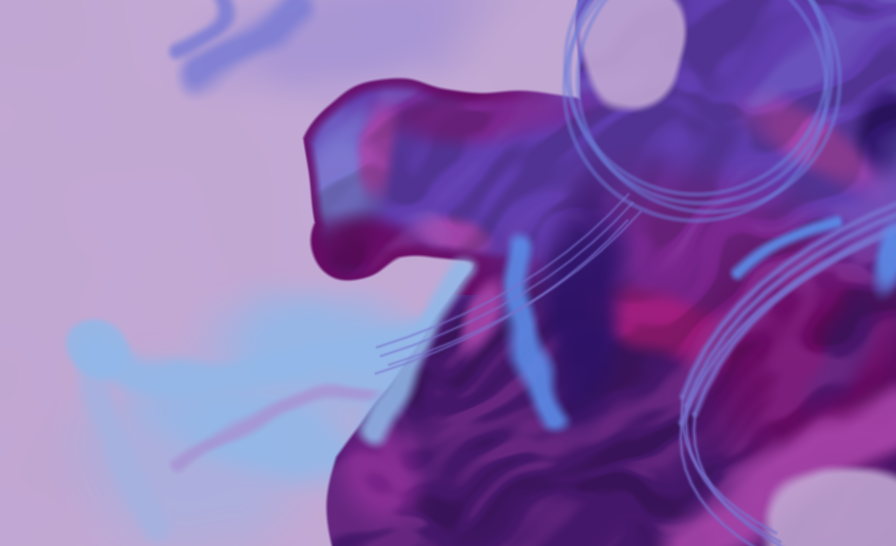
A WebGL 2 fragment shader for this background:

```glsl
#version 300 es
precision highp float;
uniform vec2 u_resolution;
out vec4 outColor;

const vec3 LILAC = vec3(0.76, 0.66, 0.83);
const vec3 HAZE = vec3(0.65, 0.58, 0.83);
const vec3 SKY = vec3(0.57, 0.72, 0.91);
const vec3 AZURE = vec3(0.36, 0.56, 0.92);
const vec3 PERIWINKLE = vec3(0.49, 0.49, 0.83);
const vec3 VIOLET = vec3(0.38, 0.24, 0.69);
const vec3 NAVY = vec3(0.17, 0.07, 0.4);
const vec3 PLUM = vec3(0.27, 0.09, 0.42);
const vec3 MAGENTA = vec3(0.49, 0.14, 0.55);
const vec3 ORCHID = vec3(0.66, 0.27, 0.67);
const vec3 ROSE = vec3(0.65, 0.11, 0.49);
const vec3 WINE = vec3(0.41, 0.03, 0.38);
const float OPACITY = 0.88;
const float EDGE = 0.004;
const float WARP = 0.045;
const float FOLD = 0.55;
const vec2 RING_CENTRE = vec2(1.285, 0.86);
const float RING_RADIUS = 0.24;

vec3 col;  // paint so far
vec2 q;    // warped position

float hash(vec2 p) { return fract(sin(dot(p, vec2(127.1, 311.7))) * 43758.5453); }

float noise(vec2 p) {
  vec2 i = floor(p), f = fract(p);
  f = f * f * (3.0 - 2.0 * f);
  return mix(mix(hash(i), hash(i + vec2(1, 0)), f.x),
             mix(hash(i + vec2(0, 1)), hash(i + 1.0), f.x), f.y);
}

float fbm(vec2 p) { return 0.6 * noise(p) + 0.4 * noise(p * 2.1 + 7.0); }

vec2 turn(vec2 p, float a) { return mat2(cos(a), -sin(a), sin(a), cos(a)) * p; }

float cover(float d, float soft) { return 1.0 - smoothstep(-soft, soft, d); }

float smin(float a, float b, float k) {
  float h = max(k - abs(a - b), 0.0) / k;
  return min(a, b) - h * h * k * 0.25;
}

// Capsule with radii ra and rb
float capsule(vec2 p, vec2 a, vec2 b, float ra, float rb) {
  float h = clamp(dot(p - a, b - a) / dot(b - a, b - a), 0.0, 1.0);
  return length(p - mix(a, b, h)) - mix(ra, rb, h);
}

// Tilted oval of paint
void oval(vec2 c, vec2 r, float tilt, float soft, vec3 paint) {
  col = mix(col, paint, OPACITY * cover(length(turn(q - c, tilt) / r) - 1.0, soft));
}
void dab(vec2 c, vec2 r, float tilt, vec3 paint) { oval(c, r, tilt, 0.5, paint); }

// Brush stroke along a quadratic Bezier
void stroke(vec2 a, vec2 b, vec2 c, float w, vec3 paint) {
  float d = 9.0;
  vec2 last = a;
  for (int i = 1; i <= 10; i++) {
    float t = float(i) / 10.0;
    vec2 next = mix(mix(a, b, t), mix(b, c, t), t);
    d = min(d, capsule(q, last, next, w, w));
    last = next;
  }
  col = mix(col, paint, OPACITY * cover(d, 0.5 * w + EDGE));
}

void main() {
  vec2 p = gl_FragCoord.xy / u_resolution.y;
  q = p + WARP * (vec2(fbm(p * 7.0), fbm(p * 7.0 + 31.0)) - 0.5);

  // Pale ground and upper wisp
  col = LILAC + 0.02 * (fbm(p * 3.0) - 0.5);
  dab(vec2(0.64, 0.94), vec2(0.25, 0.1), 0.2, HAZE);
  stroke(vec2(0.36, 0.86), vec2(0.45, 0.88), vec2(0.54, 1), 0.03, PERIWINKLE);
  stroke(vec2(0.32, 0.9), vec2(0.43, 0.93), vec2(0.4, 1), 0.014, PERIWINKLE);

  // Blue smoke
  dab(vec2(0.36, 0.17), vec2(0.2, 0.16), 0.0, mix(LILAC, SKY, 0.5));
  stroke(vec2(0.16, 0.34), vec2(0.19, 0.2), vec2(0.29, 0.04), 0.025, mix(LILAC, SKY, 0.6));
  dab(vec2(0.6, 0.35), vec2(0.2, 0.1), -0.25, SKY);
  stroke(vec2(0.18, 0.36), vec2(0.34, 0.24), vec2(0.85, 0.41), 0.03, SKY);
  oval(vec2(0.18, 0.365), vec2(0.06, 0.048), 0.0, 0.2, SKY);
  dab(vec2(0.5, 0.2), vec2(0.22, 0.075), -0.3, SKY);
  stroke(vec2(0.33, 0.15), vec2(0.42, 0.25), vec2(0.72, 0.28), 0.012, HAZE);
  vec3 ground = col;

  // Silhouette
  vec2 s = mix(p, q, 0.45);
  float head = capsule(s, vec2(0.7, 0.68), vec2(0.645, 0.565), 0.165, 0.08);
  head = smin(head, capsule(s, vec2(0.76, 0.69), vec2(1.16, 0.65), 0.16, 0.16), 0.04);
  float mass = smin(head, capsule(s, vec2(1.03, 0.46), vec2(0.87, 0.06), 0.17, 0.27), 0.02);
  mass = min(mass, 1.06 - s.x);

  // Paint inside the silhouette
  col = mix(PLUM, VIOLET, smoothstep(0.38, 0.62, q.y));
  dab(vec2(1.33, 0.51), vec2(0.25, 0.14), -0.4, MAGENTA);
  dab(vec2(1.5, 0.73), vec2(0.13, 0.05), -0.6, ORCHID);
  dab(vec2(1.63, 0.75), vec2(0.045, 0.08), 0.0, NAVY);
  dab(vec2(1.21, 0.41), vec2(0.13, 0.05), -0.3, ROSE);
  dab(vec2(1.49, 0.32), vec2(0.2, 0.19), -0.6, WINE);
  dab(vec2(1.55, 0.36), vec2(0.04, 0.12), -0.5, PLUM);
  dab(vec2(0.7, 0.14), vec2(0.07, 0.08), 0.0, MAGENTA);
  dab(vec2(0.88, 0.8), vec2(0.18, 0.05), 0.05, MAGENTA);
  dab(vec2(0.62, 0.68), vec2(0.075, 0.1), -0.2, PERIWINKLE);
  dab(vec2(0.7, 0.73), vec2(0.035, 0.075), -0.2, ORCHID);
  dab(vec2(0.66, 0.55), vec2(0.12, 0.055), -0.15, WINE);
  dab(vec2(0.82, 0.57), vec2(0.06, 0.035), -0.3, ORCHID);

  // Folds and the head's dark rim
  float fold = fbm(turn(q, 0.55) * vec2(5, 15) + 2.5 * fbm(p * 5.0));
  col *= 1.0 - 0.3 * FOLD * cover(fold - 0.4, 0.1);
  vec3 sheen = mix(ORCHID, PERIWINKLE, smoothstep(0.4, 0.8, p.y));
  col = mix(col, sheen, 0.6 * FOLD * smoothstep(0.52, 0.75, fold));
  float rim = smoothstep(-0.03, -EDGE, head) * cover(p.x - 0.95, 0.1) * step(0.46, p.y);
  col = mix(col, WINE, 0.8 * rim);
  dab(vec2(1.07, 0.44), vec2(0.065, 0.19), -0.1, NAVY);
  col = mix(ground, col, cover(mass, EDGE));

  // Openings, pink slope and blue falls
  stroke(vec2(1.26, 0), vec2(1.42, 0.12), vec2(1.66, 0.24), 0.05, ORCHID);
  oval(vec2(1.56, 0.01), vec2(0.17, 0.13), 0.0, 0.1, LILAC);
  oval(vec2(1.165, 0.92), vec2(0.095, 0.125), -0.25, 0.1, LILAC);
  stroke(vec2(0.84, 0.5), vec2(0.77, 0.38), vec2(0.69, 0.22), 0.022, SKY);
  stroke(vec2(0.95, 0.55), vec2(0.93, 0.38), vec2(1.01, 0.23), 0.022, AZURE);
  dab(vec2(0.89, 0.42), vec2(0.028, 0.06), -0.3, ORCHID);

  // Filaments: ring, neck veil, right loop
  vec3 thread = mix(PERIWINKLE, VIOLET, 0.2);
  for (int i = 0; i < 4; i++) {
    float k = float(i) - 1.5, j = hash(vec2(k, 3)) - 0.5;
    q = p - vec2(0.035 * j, 0.016 * k);
    float ring = abs(length(q - RING_CENTRE) - RING_RADIUS);
    col = mix(col, mix(thread, AZURE, 0.4), 0.5 * cover(ring - EDGE, EDGE));
    stroke(vec2(1.16, 0.62), vec2(0.99, 0.43), vec2(0.7, 0.34), 0.001, thread);
    stroke(vec2(1.67, 0.61), vec2(1.34, 0.48), vec2(1.26, 0.25), 0.005, thread);
    stroke(vec2(1.26, 0.25), vec2(1.24, 0.1), vec2(1.43, 0), 0.002, thread);
  }
  q = s;
  stroke(vec2(1.35, 0.5), vec2(1.43, 0.57), vec2(1.53, 0.59), 0.01, AZURE);
  dab(vec2(1.63, 0.53), vec2(0.025, 0.06), -0.2, AZURE);
  outColor = vec4(col, 1);
}
```
